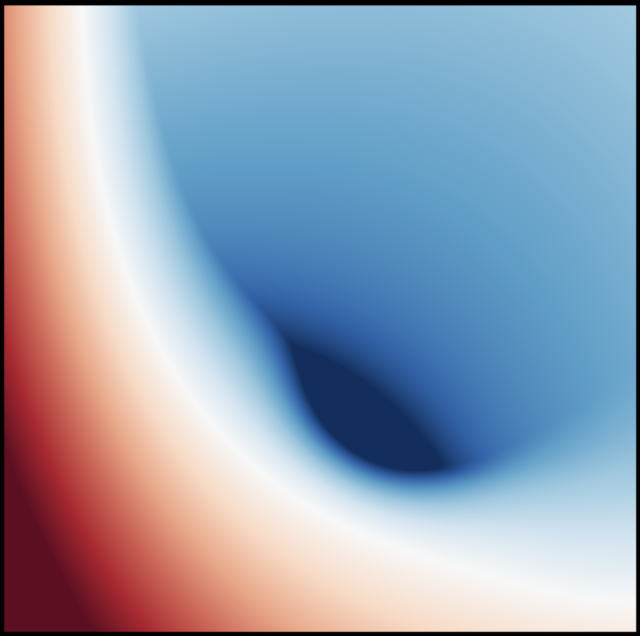
A Shadertoy shader for this background:

```glsl
// A framed heat map of a curved valley that drops into a dark teardrop well.
// A steep wall, in polar form about the top right corner, meets a gentle
// plateau of parabolic contours; their minimum picks a diverging colour.

const vec3 FRAME_COLOR = vec3(0.005);
const vec3 RAMP[11] = vec3[11](
    vec3(0.36, 0.06, 0.13), vec3(0.65, 0.16, 0.19), vec3(0.79, 0.40, 0.34),
    vec3(0.91, 0.66, 0.54), vec3(0.97, 0.86, 0.78), vec3(0.97, 0.97, 0.97),
    vec3(0.82, 0.89, 0.94), vec3(0.62, 0.78, 0.87), vec3(0.38, 0.62, 0.78),
    vec3(0.20, 0.39, 0.66), vec3(0.075, 0.18, 0.36));

// Diverging ramp: 0 is dark red, 5 is white, 10 is navy
vec3 rampColor(float level) {
    vec3 color = RAMP[0];
    for (int i = 1; i < 11; i++) {
        color = mix(color, RAMP[i], clamp(level - float(i - 1), 0.0, 1.0));
    }
    return color;
}

float bump(float x, float center, float width) {
    float t = (x - center) / width;
    return exp(-t * t);
}

float smoothMin(float a, float b, float k) {
    float h = max(k - abs(a - b), 0.0);
    return min(a, b) - h * h / (4.0 * k);
}

// Radius of the white contour, seen from the top right corner
float whiteRadius(float angle) {
    return 0.872 + 0.08 * smoothstep(0.05, 0.95, angle)
         - 0.015 * bump(angle, 1.3, 0.2);
}

// Steep side: linear below white, with added curvature above it
float wallLevel(float radius, float angle) {
    float depth = whiteRadius(angle) - radius;
    float slope = mix(20.0, 9.5, smoothstep(0.25, 1.35, angle));
    float curvature = 45.0 * (1.0 - smoothstep(1.1, 1.57, angle))
                    + 260.0 * bump(angle, 1.03, 0.17);
    float rise = max(depth, 0.0);
    return 5.0 + slope * depth + curvature * rise * rise;
}

// Gentle side: parabolic contours opening down the diagonal
float plateauLevel(vec2 uv) {
    float along = uv.x + 1.0 - uv.y;
    float across = uv.x - 1.0 + uv.y;
    float offset = along - (1.27 - 0.2 * across);
    float distanceOut = across + 0.75 * offset * offset;
    return 8.72 - 1.8 * distanceOut + 0.95 * exp(-12.0 * distanceOut);
}

// Coverage of the area inside the frame
float insideFrame(vec2 uv, vec2 pixel) {
    vec2 low = smoothstep(-pixel, pixel, uv - vec2(0.0065, 0.0065));
    vec2 high = smoothstep(-pixel, pixel, vec2(0.994, 0.9915) - uv);
    return low.x * low.y * high.x * high.y;
}

void mainImage(out vec4 fragColor, in vec2 fragCoord) {
    vec2 uv = fragCoord / iResolution.xy;
    vec2 fromCorner = max(1.0 - uv, vec2(0.0001));
    float angle = atan(fromCorner.y, fromCorner.x);

    // The crease is sharp on the left and soft on the right
    float softness = mix(0.15, 1.0, smoothstep(1.0, 1.3, angle));
    float wall = wallLevel(length(fromCorner), angle);
    float level = smoothMin(wall, plateauLevel(uv), softness);

    vec3 color = rampColor(level);
    color = mix(FRAME_COLOR, color, insideFrame(uv, 1.0 / iResolution.xy));
    fragColor = vec4(color, 1.0);
}
```
